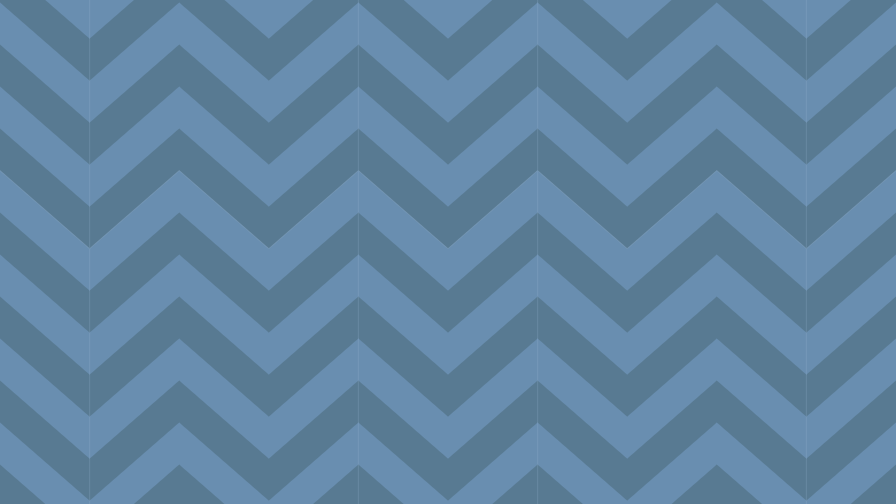
This pattern is drawn by a Shadertoy shader. Its source:

```glsl
// Two-tone blue chevron stripes: five zigzags across, six stripe pairs down.
// A triangle wave bends a striped phase; faint hairlines mark four vertical
// seams and one zigzag edge. Whole repeat counts make the canvas tile.

// 0 at each peak, 1 at each valley
float triangleWave(float x) {
    return 2.0 * abs(fract(x + 0.5) - 0.5);
}

// Smoothed coverage of a line, given distance, half width and pixel size
float lineCoverage(float dist, float halfWidth, float pixel) {
    return clamp((halfWidth - dist) / pixel + 0.5, 0.0, 1.0);
}

void mainImage(out vec4 fragColor, in vec2 fragCoord) {
    vec2 uv = fragCoord / iResolution.xy;

    // Stripe phase grows downward and is bent into zigzags
    float phase = 6.0 * (0.995 - uv.y) - 0.93 * triangleWave(5.0 * uv.x);
    float phasePixel = length(vec2(9.3, 6.0) / iResolution.xy);

    // Light half of each stripe pair
    float stripe = 0.25 - abs(fract(phase + 0.25) - 0.5);
    float light = clamp(stripe / phasePixel + 0.5, 0.0, 1.0);
    vec3 color = mix(vec3(0.345, 0.478, 0.573), vec3(0.412, 0.557, 0.69), light);

    // Vertical seams, mirrored about the centre
    float seamDist = abs(abs(abs(uv.x - 0.5) - 0.25) - 0.15);
    float seam = 0.2 * lineCoverage(seamDist, 0.0006, 1.0 / iResolution.x);

    // Hairline along the upper edge of the middle light stripe
    float edge = 0.3 * lineCoverage(abs(phase - 2.0), 0.006, phasePixel);

    color = mix(color, vec3(0.62, 0.73, 0.84), max(seam, edge));
    fragColor = vec4(color, 1.0);
}
```
